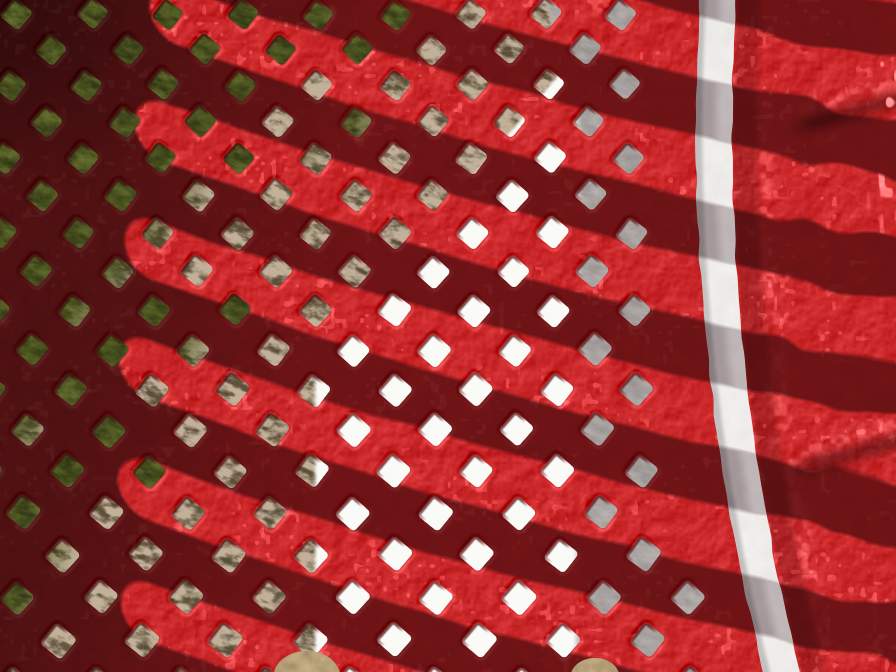
Give the GLSL for this texture, as a Shadertoy shader.

```glsl
// Red painted metal with a lattice of diamond holes, slanted shadow fingers and a white rail.

float hash(vec2 p) {
    vec3 q = fract(vec3(p.xyx) * 0.1031);
    q += dot(q, q.yzx + 33.33);
    return fract((q.x + q.y) * q.z);
}

float noise(vec2 p) {
    vec2 i = floor(p), f = fract(p);
    f = f * f * (3.0 - 2.0 * f);
    return mix(mix(hash(i), hash(i + vec2(1, 0)), f.x),
               mix(hash(i + vec2(0, 1)), hash(i + vec2(1, 1)), f.x), f.y);
}

float fbm(vec2 p) {
    return 0.55 * noise(p) + 0.3 * noise(p * 2.1 + 7.0) + 0.15 * noise(p * 4.3 + 19.0);
}

float roundedSquare(vec2 p, float halfSide, float radius) {
    vec2 q = abs(p) - halfSide + radius;
    return length(max(q, 0.0)) + min(max(q.x, q.y), 0.0) - radius;
}

// Distance to the closest hole; rows and columns widen towards the bottom.
float holeDistance(vec2 p, out vec2 id, out vec2 local) {
    float row0 = round((sqrt(max(896.4 + 0.904 * (p.y - 12.0), 0.0)) - 29.94) / 0.452);
    float best = 1e3;
    id = vec2(0);
    local = vec2(0);
    for (int i = -1; i <= 1; i++) {
        float row = row0 + float(i);
        float pitch = 64.9 + 0.45 * row;
        float shift = 0.5 * mod(row, 2.0);
        float lastColumn = row > 14.0 ? 3.5 : 3.0 - shift;
        float column = min(round((p.x - 338.0) / pitch - shift) + shift, lastColumn - mod(lastColumn - shift, 1.0));
        vec2 center = vec2(338.0 + pitch * column, 12.0 + row * (29.94 + 0.226 * row));
        vec2 cell = vec2(column, row);
        center += 2.0 * vec2(hash(cell + 40.0), hash(cell + 71.0)) - 1.0;
        vec2 q = p - center;
        float angle = 0.69 + 0.12 * (hash(cell + 90.0) - 0.5);
        vec2 turned = mat2(cos(angle), -sin(angle), sin(angle), cos(angle)) * q;
        float d = roundedSquare(turned, pitch * (0.154 + 0.008 * hash(cell + 55.0)), 3.8);
        if (d < best) { best = d; id = cell; local = q; }
    }
    return best;
}

// Signed distance to the sunlit fingers, negative in the light.
float sunDistance(vec2 p) {
    float x = p.x - 130.0;
    float v = p.y - 0.36 * x + 0.00014 * x * x + 3.0 * (noise(p / 45.0) - 0.5);
    v += smoothstep(640.0, 690.0, p.x) * 14.0 * (noise(p / 30.0) - 0.5);
    float across = (fract((v - 58.0) / 104.0) - 0.5) * 104.0;
    float level = (v - across - 400.0) / 400.0;
    float tip = 126.0 + 28.0 * level * level;
    return length(vec2(max(tip - p.x, 0.0), across)) - 25.0 - 2.0 * smoothstep(150.0, 500.0, p.x);
}

// Ground, foliage and bright sky seen through the holes.
vec3 viewBehind(vec2 p, vec2 id) {
    float grain = fbm(vec2(p.x + p.y, 2.0 * p.y - p.x) / 13.0);
    vec3 ground = mix(vec3(0.36, 0.31, 0.22), vec3(0.76, 0.69, 0.60), smoothstep(0.2, 0.65, grain));
    vec3 leaves = mix(vec3(0.15, 0.17, 0.05), vec3(0.43, 0.47, 0.20), grain);
    float leafiness = 310.0 - p.x - 0.55 * p.y + 190.0 * (hash(id + 12.0) - 0.5);
    vec3 color = mix(ground, leaves, smoothstep(-30.0, 30.0, leafiness));
    float sky = p.x - 270.0 - max(0.0, 0.85 * (310.0 - p.y));
    color = mix(color, vec3(0.98, 0.98, 0.97), smoothstep(-3.0, 3.0, sky));
    vec3 grey = vec3(0.64, 0.62, 0.61) + 0.16 * (grain - 0.4);
    return mix(color, grey, smoothstep(490.0, 500.0, p.x + 0.3 * max(90.0 - p.y, 0.0)));
}

void mainImage(out vec4 fragColor, in vec2 fragCoord) {
    // The canvas is 576 units high, with y running down.
    float pixel = 576.0 / iResolution.y;
    vec2 p = vec2(fragCoord.x, iResolution.y - fragCoord.y) * pixel;
    float railX = 612.0 + 58.0 * pow((p.y - 110.0) / 466.0, 2.0);
    float side = p.x - railX;
    float sun = clamp(0.5 - sunDistance(p) / (pixel + 3.0), 0.0, 1.0);

    // Lumpy paint in light and shadow.
    float lumps = fbm(p / 11.0);
    float relief = lumps - fbm((p + vec2(2.0, 2.5)) / 11.0);
    vec3 shade = mix(vec3(0.31, 0.065, 0.07), vec3(0.43, 0.075, 0.085), smoothstep(80.0, 380.0, p.x + 0.2 * p.y));
    shade *= 1.0 - 0.35 * smoothstep(200.0, 0.0, length(p));
    vec3 lit = vec3(0.79, 0.155, 0.165) + 0.06 * (lumps - 0.5) + 0.22 * relief;
    vec3 color = mix(shade * (0.95 + 0.1 * lumps), lit, sun);
    float glint = smoothstep(0.73, 0.83, noise(p / 5.0)) * smoothstep(0.45, 0.7, noise(p / 23.0));
    color += glint * mix(0.03, 0.13, sun);

    // Ridge and ribs on the panel beyond the rail.
    float ridge = exp(-pow((side - 44.0) / 7.0, 2.0)) * smoothstep(60.0, 180.0, p.y);
    float ribY = p.y - (p.y < 240.0 ? 92.0 : 385.0) + 0.27 * (p.x - 690.0);
    float ribMask = smoothstep(670.0, 700.0, p.x);
    float rib = exp(-ribY * ribY / 40.0) * ribMask;
    color *= 1.0 - 0.35 * ribMask * exp(-pow((ribY - 15.0) / 8.0, 2.0));
    color *= 1.0 - 0.15 * smoothstep(15.0, 20.0, side) * smoothstep(42.0, 32.0, side);
    color += (ridge + rib) * (0.03 + 0.2 * sun) * vec3(0.7, 0.8, 0.8) * smoothstep(0.25, 0.75, noise(p / 6.0));
    float flare = smoothstep(0.62, 0.85, noise(p / vec2(6.0, 11.0))) * smoothstep(735.0, 755.0, p.x);
    color += 0.5 * sun * flare * smoothstep(240.0, 120.0, p.y);

    // Holes with a bright lower rim and a dark inner wall.
    vec2 id, local;
    float hole = holeDistance(p, id, local);
    float facing = dot(normalize(local + 0.001), vec2(0.6, 0.8));
    float rim = exp(-pow((hole - 1.8) / 1.6, 2.0));
    color += rim * facing * mix(0.06, 0.15, sun);
    vec3 view = mix(viewBehind(p, id), shade * 0.8, smoothstep(-3.5, -1.0, hole) * smoothstep(0.1, -0.8, facing) * 0.75);
    color = mix(color, view, clamp(0.5 - hole / pixel, 0.0, 1.0));

    // Two pale rounded stones at the lower edge.
    for (int i = 0; i < 2; i++) {
        float stone = length((p - vec2(263.0 + 247.0 * float(i), 580.0)) / vec2(1.3, 1.0)) - 22.0 + 6.0 * float(i);
        color = mix(color, vec3(0.74, 0.65, 0.49) * (0.8 + 0.35 * lumps), clamp(0.5 - stone / pixel, 0.0, 1.0));
    }

    // Curved white rail with a grey outer edge.
    vec3 rail = mix(vec3(0.66, 0.61, 0.62), vec3(0.96, 0.95, 0.94), max(sun, 0.35 * smoothstep(-4.0, 8.0, side)));
    rail *= 1.0 - 0.18 * smoothstep(-7.0, -13.0, side) - 0.05 * lumps;
    float railEdge = abs(side) - 15.5 + 2.0 * (noise(p / 17.0) - 0.5);
    color = mix(color, rail, clamp(0.5 - railEdge / pixel, 0.0, 1.0));
    fragColor = vec4(clamp(color, 0.0, 1.0), 1.0);
}
```
